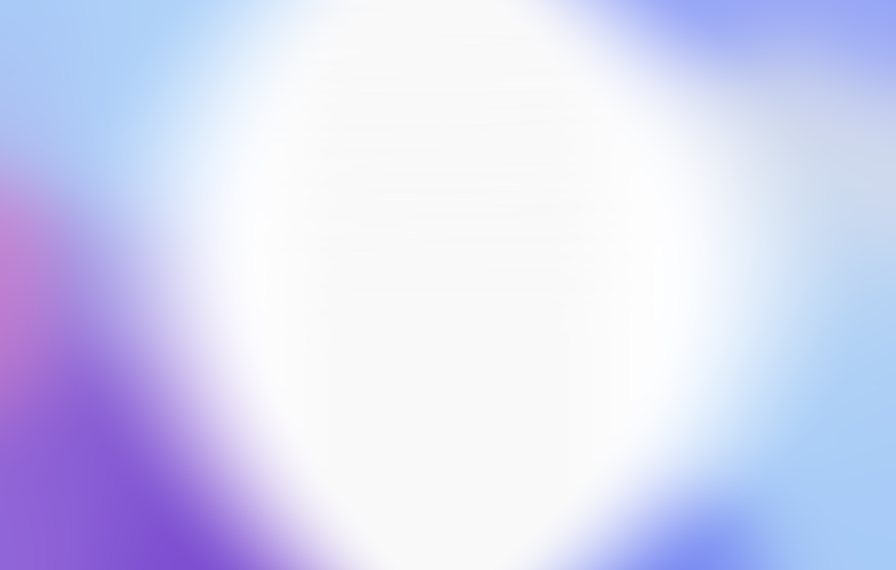
A Shadertoy shader for this background:

```glsl
// Soft pastel glows in blue, violet and pink framing a pale, curved white centre.

const vec3 WHITE = vec3(0.996, 0.996, 1.0);
const vec3 PAPER = vec3(0.976, 0.976, 0.980);
const vec3 SKY = vec3(0.69, 0.825, 0.975);
const vec3 AZURE = vec3(0.655, 0.795, 0.968);
const vec3 PERIWINKLE = vec3(0.575, 0.635, 0.967);
const vec3 INDIGO = vec3(0.46, 0.52, 0.945);
const vec3 VIOLET = vec3(0.525, 0.355, 0.83);
const vec3 ORCHID = vec3(0.78, 0.50, 0.815);
const vec3 MIST = vec3(0.83, 0.86, 0.925);

// Pseudo-random gradient direction for a lattice point
vec2 gradientAt(vec2 cell) {
    float angle = 6.2832 * fract(sin(dot(cell, vec2(127.1, 311.7))) * 43758.5);
    return vec2(cos(angle), sin(angle));
}

float gradientNoise(vec2 p) {
    vec2 cell = floor(p), f = fract(p);
    vec2 u = f * f * f * (f * (f * 6.0 - 15.0) + 10.0);
    vec2 e = vec2(0.0, 1.0);
    float a = dot(gradientAt(cell), f);
    float b = dot(gradientAt(cell + e.yx), f - e.yx);
    float c = dot(gradientAt(cell + e.xy), f - e.xy);
    float d = dot(gradientAt(cell + e.yy), f - e.yy);
    return mix(mix(a, b, u.x), mix(c, d, u.x), u.y);
}

// Gaussian colour spot: premultiplied colour in rgb, weight in a
vec4 spot(vec2 uv, vec2 centre, vec3 colour, float radius) {
    vec2 d = (uv - centre) * vec2(1.57, 1.0) / radius;
    return vec4(colour, 1.0) * exp(-0.5 * dot(d, d));
}

// Blue above, pink at the edge, violet below
vec3 leftGlow(vec2 uv) {
    vec4 sum = vec4(WHITE, 1.0) * 1e-6;
    sum += spot(uv, vec2(0.00, 1.00), AZURE, 0.13);
    sum += spot(uv, vec2(0.17, 0.93), SKY, 0.14);
    sum += spot(uv, vec2(0.00, 0.82), vec3(0.67, 0.745, 0.945), 0.11);
    sum += spot(uv, vec2(0.15, 0.73), SKY, 0.11);
    sum += spot(uv, vec2(-0.02, 0.57), ORCHID, 0.10);
    sum += spot(uv, vec2(-0.02, 0.40), vec3(0.75, 0.48, 0.80), 0.10);
    sum += spot(uv, vec2(0.13, 0.50), vec3(0.61, 0.58, 0.895), 0.10);
    sum += spot(uv, vec2(0.12, 0.27), VIOLET, 0.12);
    sum += spot(uv, vec2(0.00, 0.08), vec3(0.57, 0.40, 0.845), 0.12);
    sum += spot(uv, vec2(0.23, 0.00), vec3(0.49, 0.31, 0.82), 0.13);
    return sum.rgb / sum.a;
}

// Periwinkle above, grey mist, then sky blue with an indigo foot
vec3 rightGlow(vec2 uv) {
    vec4 sum = vec4(WHITE, 1.0) * 1e-6;
    sum += spot(uv, vec2(0.80, 1.02), PERIWINKLE, 0.11);
    sum += spot(uv, vec2(1.00, 0.98), PERIWINKLE, 0.11);
    sum += spot(uv, vec2(0.84, 0.76), MIST, 0.11);
    sum += spot(uv, vec2(0.98, 0.72), MIST, 0.12);
    sum += spot(uv, vec2(0.88, 0.54), vec3(0.78, 0.86, 0.95), 0.11);
    sum += spot(uv, vec2(0.96, 0.38), SKY * 0.985, 0.14);
    sum += spot(uv, vec2(0.83, 0.30), SKY, 0.12);
    sum += spot(uv, vec2(0.96, 0.08), AZURE, 0.14);
    sum += spot(uv, vec2(0.76, 0.00), INDIGO, 0.10);
    return sum.rgb / sum.a;
}

// Pale centre, slightly greyer inside, with faint horizontal streaks
vec3 paleCentre(vec2 uv) {
    float core = 1.0 - smoothstep(0.10, 0.26, abs(uv.x - 0.5));
    float streaks = 0.006 * gradientNoise(uv * vec2(4.0, 70.0));
    return mix(WHITE, PAPER, core) + streaks * core * smoothstep(0.3, 0.6, uv.y);
}

// Coverage of a glow that fades out across a soft border
float softCover(float inside, float halfWidth) {
    return smoothstep(-halfWidth, halfWidth, inside);
}

void mainImage(out vec4 fragColor, in vec2 fragCoord) {
    vec2 uv = fragCoord / iResolution.xy;

    // Curved borders of the white centre
    float leftBorder = 0.175 + 0.57 * pow(abs(uv.y - 0.53), 2.0);
    float rightBorder = 0.85 - 0.75 * pow(abs(uv.y - 0.5), 2.0);

    vec3 colour = paleCentre(uv);
    colour = mix(colour, leftGlow(uv), softCover(leftBorder - uv.x, 0.12));
    colour = mix(colour, rightGlow(uv), softCover(uv.x - rightBorder, 0.12));
    fragColor = vec4(colour, 1.0);
}
```
